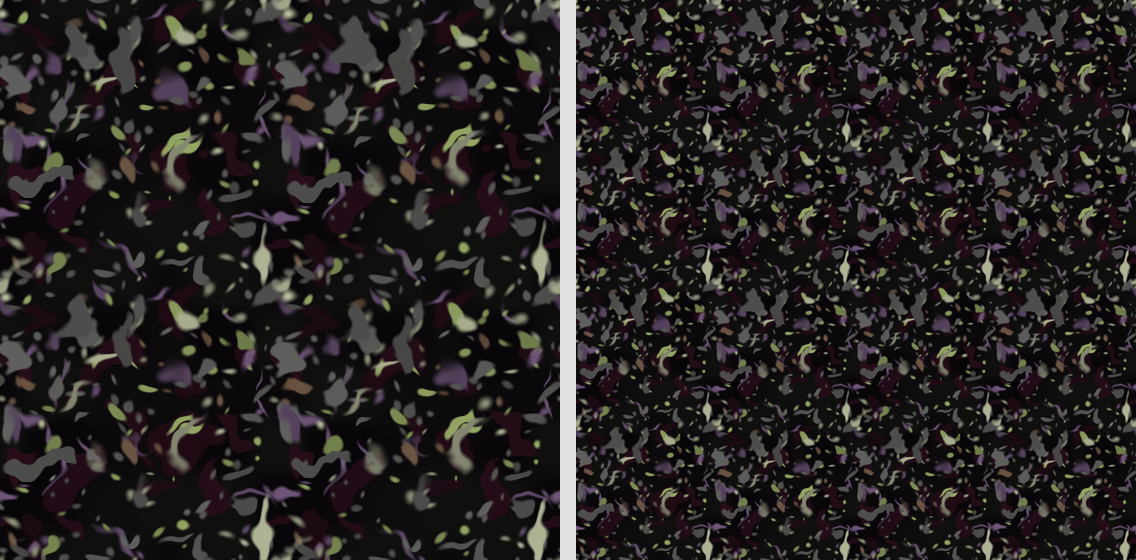
Left: one tile. Right: repeated 2 by 2.
Give the GLSL for this texture, as a Shadertoy shader.

```glsl
// Dark seamless terrazzo: soft, warped chips of grey, sage, olive and violet over maroon stains.
#define REPEATS 2.0
#define WARP 0.075
#define DRIFT 0.035
#define BLUR 0.007
#define MAROON vec3(0.145, 0.05, 0.095)
#define VIOLET vec3(0.43, 0.33, 0.47)
#define GREY vec3(0.36, 0.36, 0.355)
#define SAGE vec3(0.68, 0.70, 0.58)
#define OLIVE vec3(0.55, 0.62, 0.37)
#define BROWN vec3(0.42, 0.33, 0.26)

float hash(vec2 cell, float seed) {
    return fract(sin(dot(cell, vec2(127.1, 311.7)) + seed * 74.7) * 43758.5453);
}

// Value noise that wraps after a whole number of cells
float noise(vec2 p, float period, float seed) {
    vec2 i = floor(p), f = fract(p);
    f = f * f * f * (f * (f * 6.0 - 15.0) + 10.0);
    vec2 a = mod(i, period), b = mod(i + 1.0, period);
    return mix(mix(hash(a, seed), hash(vec2(b.x, a.y), seed), f.x),
               mix(hash(vec2(a.x, b.y), seed), hash(b, seed), f.x), f.y);
}

vec2 noise2(vec2 p, float frequency, float seed) {
    return vec2(noise(p * frequency, frequency, seed),
                noise(p * frequency, frequency, seed + 0.37)) - 0.5;
}

// Bends the plane so that plain ellipses become ragged shapes
vec2 bend(vec2 p, float amount, float seed) {
    p += amount * noise2(p, 20.0, seed + 0.5) * 0.45;
    return p + amount * noise2(p, 9.0, seed) * 1.6;
}

// Chip colour, with edge softness in w
vec4 chipColor(float pick) {
    if (pick < 0.43) return vec4(GREY, 1.0);
    if (pick < 0.53) return vec4(SAGE * 0.8, 2.6);
    if (pick < 0.70) return vec4(SAGE, 2.2);
    if (pick < 0.90) return vec4(OLIVE, 1.0);
    if (pick < 0.97) return vec4(VIOLET, 2.5);
    return vec4(BROWN, 1.3);
}

// Lays one jittered grid of ellipses; a tint with w = 0 means mixed colours
vec3 addChips(vec3 ground, vec2 p, float cells, float radius, float density,
              float stretch, vec4 tint, float seed) {
    p *= cells;
    vec2 home = floor(p);
    for (int y = -1; y <= 1; y++)
    for (int x = -1; x <= 1; x++) {
        vec2 cell = home + vec2(x, y);
        vec2 id = mod(cell, cells);
        if (hash(id, seed) > density) continue;

        // Each repeat keeps the layout but changes the chip size a little
        float variation = hash(mod(cell, cells * REPEATS), seed + 0.1);
        float r = radius * mix(0.6, 1.3, hash(id, seed + 0.2)) * mix(0.8, 1.2, variation);

        vec2 jitter = vec2(hash(id, seed + 0.3), hash(id, seed + 0.4));
        vec2 q = p - cell - mix(vec2(0.1), vec2(0.9), jitter);
        float angle = 6.2832 * hash(id, seed + 0.5);
        float c = cos(angle), s = sin(angle);
        float aspect = sqrt(mix(1.0, stretch, hash(id, seed + 0.6)));
        q = mat2(c, -s, s, c) * q * vec2(1.0 / aspect, aspect);

        vec4 chip = tint.w > 0.0 ? tint : chipColor(hash(id, seed + 0.7));
        float soft = clamp(BLUR * chip.w * cells / r, 0.08, 0.85);
        float mask = 1.0 - smoothstep(1.0 - soft, 1.0 + soft, length(q) / r);
        float shade = mix(0.75, 1.05, hash(id, seed + 0.8));
        ground = mix(ground, chip.rgb * shade, mask);
    }
    return ground;
}

void mainImage(out vec4 fragColor, in vec2 fragCoord) {
    vec2 p = fragCoord / iResolution.xy * REPEATS;

    // Slow drift over the whole canvas sets the repeats apart
    p += DRIFT * (vec2(noise(p * 3.0, 3.0 * REPEATS, 1.3),
                       noise(p * 3.0, 3.0 * REPEATS, 2.6)) - 0.5);

    // Near-black ground with faint plum shadows
    float shadow = smoothstep(0.3, 0.75, noise(p * 5.0, 5.0, 3.1));
    vec3 color = mix(vec3(0.058, 0.058, 0.055), vec3(0.035, 0.022, 0.035), shadow);

    // Stains and veins, then chips from small to large
    vec4 mixed = vec4(0.0);
    color = addChips(color, bend(p, WARP, 4.2), 5.0, 0.29, 0.65, 2.5, vec4(MAROON, 0.7), 11.0);
    color = addChips(color, bend(p, WARP, 5.7), 7.0, 0.19, 0.55, 6.0, vec4(VIOLET, 2.2), 23.0);
    color = addChips(color, bend(p, WARP * 0.35, 6.4), 18.0, 0.23, 0.45, 2.5, mixed, 37.0);
    color = addChips(color, bend(p, WARP * 0.7, 7.9), 9.0, 0.24, 0.38, 3.0, mixed, 41.0);
    color = addChips(color, bend(p, WARP, 8.8), 5.0, 0.23, 0.45, 3.0, mixed, 59.0);

    fragColor = vec4(color, 1.0);
}
```
